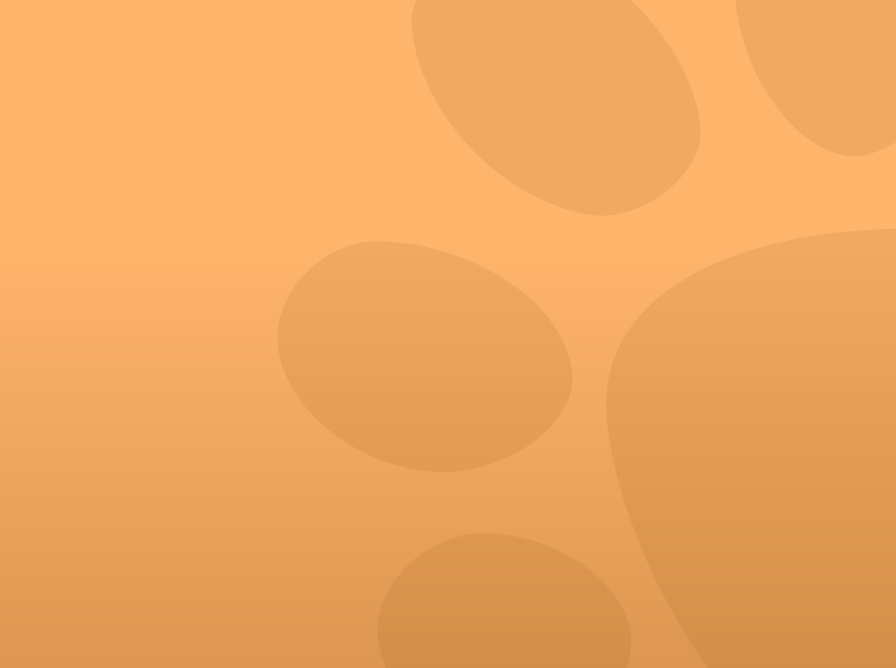
Reproduce this background procedurally as a WebGL 2 fragment shader.

```glsl
#version 300 es
precision highp float;

uniform vec2 u_resolution;
out vec4 fragColor;

#define LIGHT_ORANGE vec3(1.0, 0.706, 0.422)
#define DEEP_ORANGE vec3(0.867, 0.590, 0.318)
#define SHADE_BROWN vec3(0.47, 0.27, 0.0)
#define SHADE_ALPHA 0.10
#define FADE_START 0.64
#define SHAPE_COUNT 5

// Leftmost and rightmost points of each blob, in canvas heights
const vec4 SIDES[SHAPE_COUNT] = vec4[](
    vec4(0.616, 0.969, 1.049, 0.799),
    vec4(0.415, 0.494, 0.857, 0.433),
    vec4(0.565, 0.058, 0.945, 0.040),
    vec4(1.100, 1.017, 1.401, 0.878),
    vec4(0.9075, 0.389, 1.850, 0.389));

// Topmost and bottommost points of each blob
const vec4 ENDS[SHAPE_COUNT] = vec4[](
    vec4(0.750, 1.087, 0.904, 0.677),
    vec4(0.562, 0.639, 0.663, 0.293),
    vec4(0.724, 0.202, 0.768, -0.134),
    vec4(1.222, 1.209, 1.277, 0.766),
    vec4(1.379, 0.658, 1.379, -0.239));

// Roundness of the upper and lower halves; 2 is elliptical
const vec2 ROUNDNESS[SHAPE_COUNT] = vec2[](
    vec2(1.75, 1.75), vec2(1.87, 1.85), vec2(1.87, 1.85),
    vec2(1.80, 1.78), vec2(2.25, 1.60));

// Superellipse quarter joining a side point to an end point; negative inside
float quarterArc(vec2 p, vec2 side, vec2 end, float power) {
    vec2 centre = vec2(end.x, side.y);
    vec2 radii = vec2(side.x, end.y) - centre;
    vec2 d = pow(max((p - centre) / radii, 0.0), vec2(power));
    return pow(d.x + d.y, 1.0 / power) - 1.0;
}

// Intersection of four quarter arcs
float blob(vec2 p, vec4 sides, vec4 ends, vec2 power) {
    float upper = max(quarterArc(p, sides.xy, ends.xy, power.x),
                      quarterArc(p, sides.zw, ends.xy, power.x));
    float lower = max(quarterArc(p, sides.xy, ends.zw, power.y),
                      quarterArc(p, sides.zw, ends.zw, power.y));
    return max(upper, lower);
}

void main() {
    vec2 p = gl_FragCoord.xy / u_resolution.y;

    // Flat top, darkening toward the bottom
    float fade = clamp(1.0 - p.y / FADE_START, 0.0, 1.0);
    vec3 color = mix(LIGHT_ORANGE, DEEP_ORANGE, fade);

    // Translucent blobs
    float coverage = 0.0;
    for (int i = 0; i < SHAPE_COUNT; i++) {
        float f = blob(p, SIDES[i], ENDS[i], ROUNDNESS[i]);
        float edge = max(fwidth(f), 1e-5);
        coverage = max(coverage, clamp(0.5 - f / edge, 0.0, 1.0));
    }
    color = mix(color, SHADE_BROWN, SHADE_ALPHA * coverage);

    fragColor = vec4(color, 1.0);
}
```
